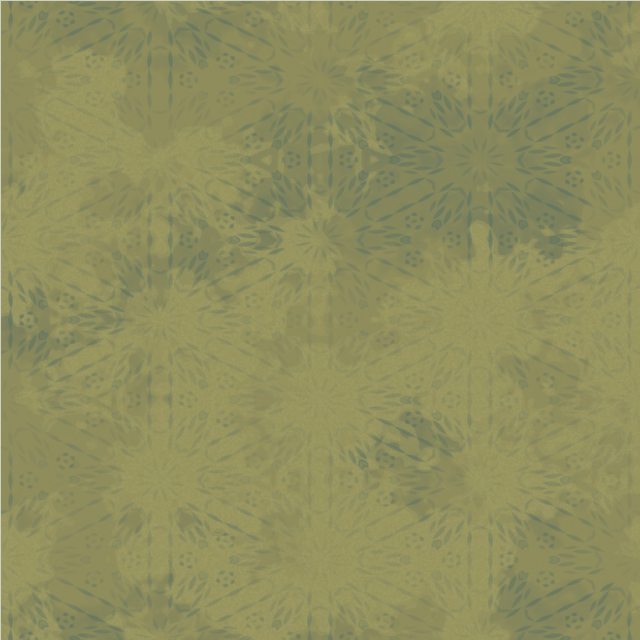
Give the GLSL for this pattern, as a WebGL 2 fragment shader.

```glsl
#version 300 es
precision highp float;
// Worn olive cloth with a faint six-fold kaleidoscope of leaves and broken rings.

uniform vec2 u_resolution;
out vec4 fragColor;

const float REPEATS = 4.0;        // star columns across and stars down
const float ROOT3 = 1.7320508;
const float SOFTNESS = 0.0035;    // edge blur of the marks, in repeats
const float INK_MIN = 0.20;
const float INK_MAX = 0.72;
const float PATCH_SCALE = 6.5;
const float GRAIN_SCALE = 380.0;
const float BORDER = 0.0016;
const vec3 LIGHT = vec3(0.605, 0.592, 0.378);
const vec3 OLIVE = vec3(0.562, 0.552, 0.360);
const vec3 SHADE = vec3(0.525, 0.527, 0.358);
const vec3 DEEP = vec3(0.455, 0.485, 0.365);
const vec3 INK = vec3(0.370, 0.450, 0.385);
const vec3 PALE = vec3(0.800, 0.810, 0.760);

float hash(vec2 p) {
  uvec2 q = uvec2(ivec2(p)) * uvec2(1597334673u, 3812015801u);
  uint n = (q.x ^ q.y) * 1597334673u;
  n = (n ^ (n >> 15)) * 2246822519u;
  return float((n ^ (n >> 13)) >> 8) / 16777216.0;
}

float noise(vec2 p) {
  vec2 i = floor(p), f = fract(p);
  f = f * f * (3.0 - 2.0 * f);
  return mix(mix(hash(i), hash(i + vec2(1, 0)), f.x),
             mix(hash(i + vec2(0, 1)), hash(i + vec2(1, 1)), f.x), f.y);
}

float fbm(vec2 p) {
  float sum = 0.0, amp = 0.5;
  for (int i = 0; i < 5; i++) {
    sum += amp * noise(p);
    p = mat2(1.6, 1.2, -1.2, 1.6) * p + 17.3;
    amp *= 0.5;
  }
  return sum / 0.97;
}

// Folds the plane into one twelfth of a star: x along an edge, y away from it.
vec2 kaleidoscope(vec2 uv) {
  vec2 q = uv * REPEATS * vec2(0.5 * ROOT3, 1.0);
  vec2 cell = vec2(ROOT3, 1.0);
  vec2 a = mod(q - vec2(0.0, 0.5) + 0.5 * cell, cell) - 0.5 * cell;
  vec2 b = mod(q - vec2(0.5 * ROOT3, 0.0) + 0.5 * cell, cell) - 0.5 * cell;
  vec2 d = abs(dot(a, a) < dot(b, b) ? a.yx : b.yx);
  vec2 mirror = vec2(-0.5, 0.5 * ROOT3);
  d -= 2.0 * max(0.0, dot(d, mirror)) * mirror;
  return abs(d);
}

float fill(float dist) {
  float e = SOFTNESS + 0.5 * REPEATS / u_resolution.y;
  return 1.0 - smoothstep(-e, e, dist);
}

// Pointed leaf; size holds half its length and half its width.
float leaf(vec2 p, vec2 centre, float angle, vec2 size) {
  float c = cos(angle), s = sin(angle);
  p = mat2(c, -s, s, c) * (p - centre);
  float x = p.x / size.x;
  float dist = abs(p.y) - size.y * (1.0 - x * x);
  return fill(dist) * (1.0 - 0.4 * fill(dist + 0.011));
}

float brokenRing(vec2 p) {
  float r = length(p);
  float breaks = 0.5 + 0.5 * cos(5.0 * atan(p.x, p.y) + 0.5);
  float ring = fill(abs(r - 0.043) - 0.015 * breaks + 0.004);
  return max(ring, 0.8 * fill(length(p * vec2(0.7, 1.0)) - 0.010));
}

float marks(vec2 p) {
  float ink = brokenRing(p - vec2(0.5, 0.154));
  // Dashes beside each edge
  for (int i = 0; i < 3; i++) {
    float k = float(i);
    ink = max(ink, leaf(p, vec2(0.5 - 0.13 * k, 0.057), 0.06 * k, vec2(0.068 - 0.008 * k, 0.011)));
  }
  // Drops and leaves around the triangle centres
  ink = max(ink, leaf(p, vec2(0.405, 0.224), 0.25, vec2(0.034, 0.018)));
  ink = max(ink, leaf(p, vec2(0.355, 0.175), 0.38, vec2(0.055, 0.013)));
  ink = max(ink, 0.8 * leaf(p, vec2(0.295, 0.110), 0.48, vec2(0.055, 0.011)));
  ink = max(ink, 0.8 * leaf(p, vec2(0.365, 0.122), 0.65, vec2(0.040, 0.010)));
  // Chevrons and star petals
  ink = max(ink, 0.7 * leaf(p, vec2(0.198, 0.095), -0.45, vec2(0.045, 0.011)));
  ink = max(ink, 0.7 * leaf(p, vec2(0.300, 0.018), 1.15, vec2(0.032, 0.009)));
  return max(ink, 0.6 * leaf(p, vec2(0.095, 0.025), 0.28, vec2(0.045, 0.008)));
}

void main() {
  vec2 uv = gl_FragCoord.xy / u_resolution;
  vec2 p = kaleidoscope(uv);
  float facets = noise(p * vec2(16.0, 24.0) + 5.0) - 0.5;
  vec2 warp = vec2(noise(uv * 28.0), noise(uv * 28.0 + 40.0)) * 0.45;
  float wear = fbm(uv * PATCH_SCALE + warp + 3.0) + 0.13 * facets;
  float stain = fbm(uv * PATCH_SCALE * 0.9 + warp + 61.0) - 0.16 * facets;
  float grain = noise(uv * GRAIN_SCALE) - 0.5;

  // Cloth: soft stains below, crisp worn patches above
  vec3 colour = mix(OLIVE, SHADE, smoothstep(0.46, 0.58, stain));
  colour = mix(colour, DEEP, 0.6 * smoothstep(0.60, 0.80, stain));
  float worn = smoothstep(0.55, 0.575, wear) * 0.6 + smoothstep(0.60, 0.625, wear) * 0.4;
  colour = mix(colour, LIGHT, worn * 0.9);
  colour += grain * mix(0.008, 0.028, worn);

  // Faded print, stronger in the stains
  float strength = mix(INK_MIN, INK_MAX, smoothstep(0.25, 0.75, stain + 0.5 * (0.5 - wear)));
  colour = mix(colour, INK, marks(p) * strength);

  // Pale selvedge at the left and the top
  float edge = min(uv.x, 1.0 - uv.y);
  colour = mix(PALE, colour, smoothstep(0.5 * BORDER, 1.5 * BORDER, edge));
  fragColor = vec4(colour, 1.0);
}
```
